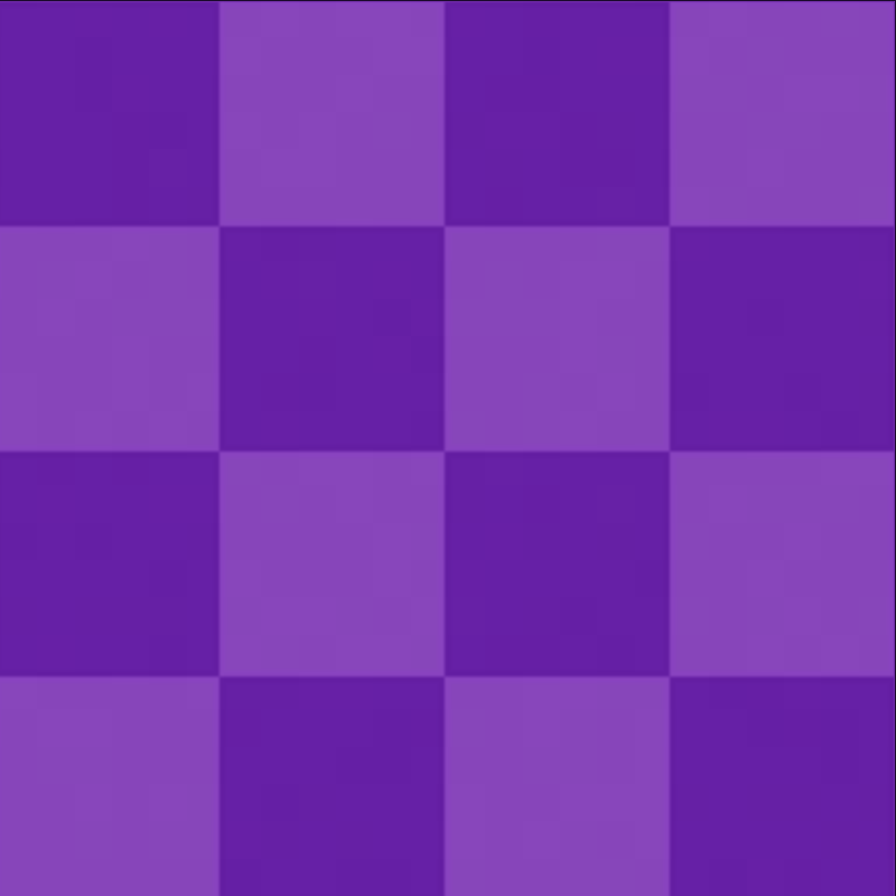
This pattern is drawn by a WebGL 2 fragment shader. Its source:

```glsl
#version 300 es
precision highp float;
// Two-tone purple checkerboard, about four squares each way, with soft seams.
// The sign of a product of sines picks the tone; a thin rim follows the seams
// and a faint blocky hash mottles the flat areas.

uniform vec2 u_resolution;
out vec4 fragColor;

float hash(vec2 p) {
    return fract(sin(dot(p, vec2(127.1, 311.7))) * 43758.5453);
}

// Rises from -1 to 1 across a seam of the given half width.
vec2 softSign(vec2 wave, vec2 halfWidth) {
    return 2.0 * smoothstep(-halfWidth, halfWidth, wave) - 1.0;
}

void main() {
    vec2 uv = gl_FragCoord.xy / u_resolution;
    vec2 pixel = 1.0 / u_resolution;

    // Checker: squares slightly larger than a quarter of the canvas
    vec2 cell = (uv + 0.0065) / 0.2513;
    vec2 wave = sin(3.14159 * cell);
    vec2 tone = softSign(wave, max(vec2(0.038), 12.5 * pixel));
    float light = 0.5 + 0.5 * tone.x * tone.y;

    // Rim beside the seams, measured in squares
    vec2 seam = abs(fract(cell + 0.5) - 0.5);
    float rim = 1.0 - smoothstep(0.015, 0.04, min(seam.x, seam.y));

    vec3 darkPurple = mix(vec3(0.400, 0.125, 0.650), vec3(0.390, 0.115, 0.635), rim);
    vec3 lightPurple = mix(vec3(0.530, 0.272, 0.730), vec3(0.535, 0.262, 0.750), rim);
    vec3 color = mix(darkPurple, lightPurple, light);

    // Faint blocky mottling
    color += 0.005 * (hash(floor(uv * 24.0)) - 0.5);

    // Hairline dark border along the top and right
    vec2 border = clamp((uv - 0.9987) / pixel + 0.5, 0.0, 1.0);
    color = mix(color, vec3(0.10, 0.03, 0.16), max(border.x, border.y));

    fragColor = vec4(color, 1.0);
}
```
